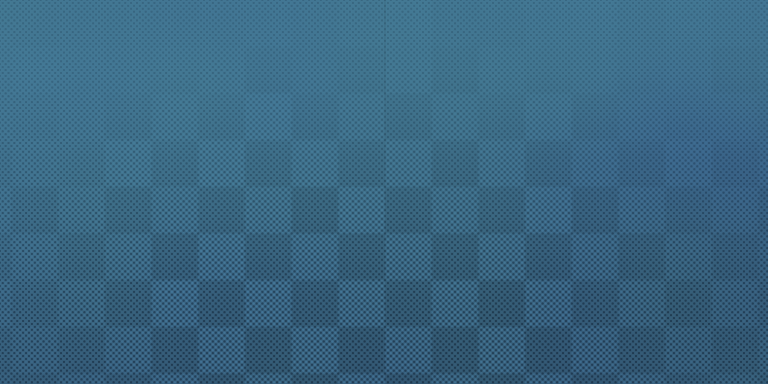
A Shadertoy shader for this pattern:

```glsl
// Blue woven mesh over a checkerboard that emerges from a smooth gradient.
// Staggered cosine holes form the weave; checker contrast grows downward,
// while value noise drifts the tint between teal and blue.

const float PI = 3.14159265;

float hash(vec2 p) {
    vec3 q = fract(p.xyx * vec3(0.1031, 0.1030, 0.0973));
    q += dot(q, q.yzx + 33.33);
    return fract((q.x + q.y) * q.z);
}

float valueNoise(vec2 p) {
    vec2 i = floor(p), f = fract(p);
    f = f * f * (3.0 - 2.0 * f);
    return mix(mix(hash(i), hash(i + vec2(1, 0)), f.x),
               mix(hash(i + vec2(0, 1)), hash(i + vec2(1, 1)), f.x), f.y);
}

// Square wave of half period one, with edges softened over one pixel
vec2 softSquare(vec2 v, float pixel) {
    return clamp(sin(PI * v) / (PI * pixel), -1.0, 1.0);
}

void mainImage(out vec4 fragColor, in vec2 fragCoord) {
    // Height is one unit; x is centred and depth runs down from the top
    float x = (fragCoord.x - 0.5 * iResolution.x) / iResolution.y;
    float depth = 1.0 - fragCoord.y / iResolution.y;
    vec2 grid = vec2(x - 0.0026, depth) / 0.1216;
    float pixel = 1.0 / (0.1216 * iResolution.y);

    // Background: light above, dark below, a little darker to the right
    float shade = smoothstep(0.0, 1.1, depth + 0.14 * x);
    vec3 color = mix(vec3(0.262, 0.470, 0.578), vec3(0.210, 0.364, 0.474), shade);

    // Slow tint drift, with a bluer area at the middle right
    float drift = valueNoise(vec2(x, depth) * 4.0 + 7.0) - 0.5;
    vec2 toBlue = (vec2(x, depth) - vec2(0.85, 0.4)) / vec2(0.4, 0.2);
    float blue = 0.6 * exp(-dot(toBlue, toBlue)) + 0.3 * drift;
    color += blue * vec3(-0.012, -0.035, 0.022);

    // Checkerboard: strongest low in the centre, fading at the sides
    vec2 wave = softSquare(grid, pixel);
    float light = 0.5 - 0.5 * wave.x * wave.y;
    float strength = smoothstep(0.0, 0.9, depth) * (1.0 - 0.7 * smoothstep(0.35, 1.05, abs(x)));
    color *= 1.0 + strength * mix(-0.07, 0.015, light);
    color *= 1.0 + 0.015 * (hash(floor(grid) + 40.0) - 0.5);

    // Weave: eight staggered holes per cell, fading when too fine to resolve
    vec2 mesh = cos(2.0 * PI * 8.0 * grid);
    float weave = mesh.x * mesh.y;
    float resolved = 1.0 - smoothstep(0.35, 0.7, 8.0 * pixel);
    float hole = mix(0.27, smoothstep(-0.1, 0.9, weave), resolved);
    float strand = mix(0.2, smoothstep(0.0, 0.9, -weave), resolved);
    float holeDepth = mix(0.14, 0.34, smoothstep(0.1, 0.9, depth));
    color *= 1.0 - hole * holeDepth * vec3(1.1, 1.0, 0.88);
    color *= 1.0 + strand * strength * mix(0.05, 0.18, light);

    // Faint vertical seam, clearest in the upper half
    float seam = 1.0 - smoothstep(0.001, 0.001 + 1.0 / iResolution.y, abs(x - 0.0026));
    color *= 1.0 - 0.05 * seam * (1.0 - 0.8 * depth);

    fragColor = vec4(color, 1.0);
}
```
